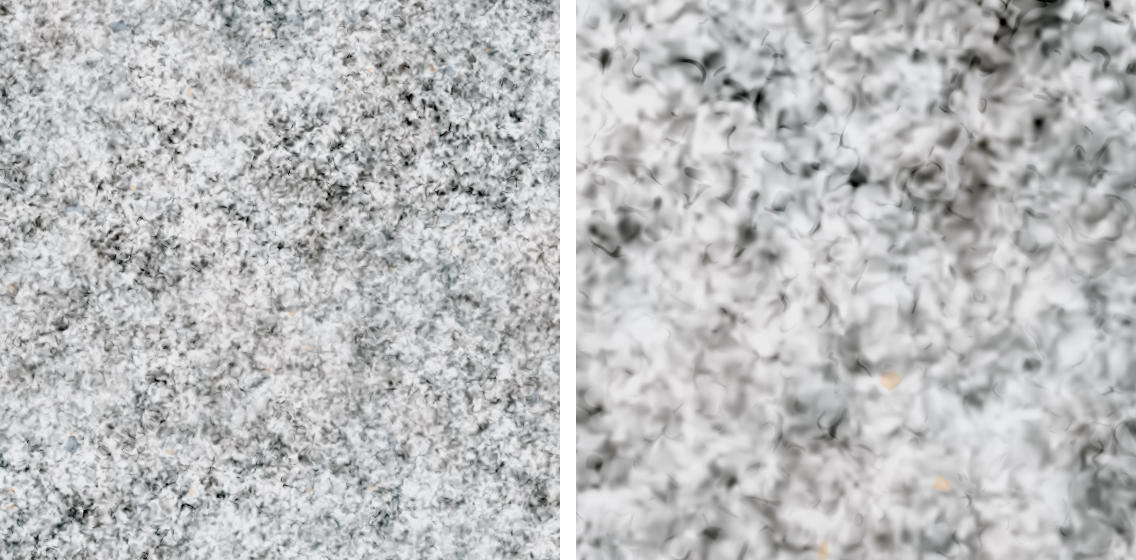
Left, the full canvas; right, a detail of the centre.
Reproduce this texture procedurally as a Shadertoy shader.

```glsl
// Weathered pale grey concrete with crumbly grain, dark pits and rare coloured flecks.

const vec3 RUST = vec3(0.82, 0.69, 0.55);
const vec3 SLATE = vec3(0.46, 0.51, 0.55);
const vec3 CHALK = vec3(0.84, 0.84, 0.86);
const vec3 SHADOW_TINT = vec3(-0.005, 0.006, -0.006);
const vec3 LIGHT_TINT = vec3(-0.002, 0.0, 0.007);
const vec3 COOL_TINT = vec3(-0.012, 0.002, 0.008);

float hash(vec2 p) {
    vec3 q = fract(vec3(p.xyx) * 0.1031);
    q += dot(q, q.yzx + 33.33);
    return fract((q.x + q.y) * q.z);
}

vec2 hash2(vec2 p) {
    return vec2(hash(p + 17.3), hash(p + 91.7));
}

// Value noise scaled to roughly zero mean and unit deviation.
float noise(vec2 p) {
    vec2 cell = floor(p);
    vec2 f = fract(p);
    f = f * f * (3.0 - 2.0 * f);
    float low = mix(hash(cell), hash(cell + vec2(1, 0)), f.x);
    float high = mix(hash(cell + vec2(0, 1)), hash(cell + vec2(1, 1)), f.x);
    return (mix(low, high, f.y) - 0.5) * 4.66;
}

// Noise layer turned by its own angle, so that no grid direction shows.
float layer(vec2 p, float frequency, float angle) {
    float c = cos(angle), s = sin(angle);
    return noise(mat2(c, s, -s, c) * p * frequency + angle * 37.0 + 200.0);
}

// Soft blob or streak in some cells of a grid; size is in canvas units.
float scatter(vec2 p, float cells, float chance, vec2 axis, float radius, float seed) {
    vec2 id = floor(p * cells) + 50.0;
    vec2 centre = mix(vec2(0.35), vec2(0.65), hash2(id + seed));
    vec2 d = (fract(p * cells) - centre) / cells;
    float along = clamp(dot(d, axis) / dot(axis, axis), -1.0, 1.0);
    float dist = length(d - axis * along);
    float present = step(hash(id + seed * 1.7), chance);
    return present * (1.0 - smoothstep(radius * 0.4, radius, dist));
}

// Small dark holes: short pieces of curled lines, gathered in clusters.
float pits(vec2 p, float frequency, float seed) {
    float curl = abs(layer(p, frequency, seed));
    float piece = layer(p, frequency * 1.1, seed + 1.3);
    float cluster = layer(p, frequency * 0.3, seed + 2.1);
    return (1.0 - smoothstep(0.2, 0.7, curl)) * smoothstep(0.7, 1.4, piece + 0.4 * cluster);
}

// Unit-deviation sum of stains, clumps and grain.
float mottling(vec2 p, float roughness) {
    float stains = 0.18 * layer(p, 6.0, 0.4) + 0.19 * layer(p, 15.0, 1.1);
    float clumps = 0.34 * layer(p, 38.0, 2.0) + 0.46 * layer(p, 75.0, 0.7);
    float grain = 0.53 * layer(p, 125.0, 2.6) + 0.50 * layer(p, 200.0, 1.6);
    return stains + clumps * mix(0.9, 1.1, roughness) + grain * mix(0.75, 1.15, roughness);
}

// Small raised edges lit from the upper left.
float relief(vec2 p, float frequency) {
    vec2 toLight = vec2(-0.3, 0.35) / frequency;
    return layer(p, frequency, 0.9) - layer(p + toLight, frequency, 0.9);
}

// Bends a normal-like value into a grey level with a long dark tail.
float greyLevel(float z) {
    z = clamp(z, -3.8, 2.6);
    return 0.757 + 0.120 * z - 0.0225 * z * z;
}

void mainImage(out vec4 fragColor, in vec2 fragCoord) {
    vec2 uv = fragCoord / iResolution.y;

    // Ragged outlines come from a slight warp at two scales.
    vec2 warp = 0.0014 * vec2(layer(uv, 50.0, 0.2), layer(uv, 50.0, 1.9));
    warp += 0.0007 * vec2(layer(uv, 140.0, 0.5), layer(uv, 140.0, 2.3));
    vec2 p = uv + warp;

    // Surface tone.
    float roughness = smoothstep(-1.3, 1.0, layer(uv, 9.0, 2.9));
    float z = mottling(p, roughness);
    z += 0.32 * relief(p, 110.0);
    float pitDepth = pits(p, 75.0, 0.35) + 0.8 * pits(p, 115.0, 2.2);
    z -= pitDepth * mix(0.7, 1.3, roughness);
    float tone = greyLevel(z + 0.13);

    // Faint cool and warm drift over the grey.
    vec3 colour = vec3(tone) + mix(SHADOW_TINT, LIGHT_TINT, smoothstep(0.3, 0.85, tone));
    float drift = 0.35 + 0.5 * layer(uv, 5.0, 1.4) + 0.5 * layer(p, 26.0, 0.1);
    colour += COOL_TINT * drift * (1.15 - tone) * 1.6;

    // Rare inclusions and pale scratches.
    float scratch = scatter(uv + warp, 6.0, 0.28, vec2(0.011, 0.036), 0.005, 3.0);
    float stone = scatter(uv + 2.5 * warp, 12.0, 0.035, vec2(0.006, -0.002), 0.011, 8.0);
    float fleck = scatter(uv + 1.5 * warp, 28.0, 0.028, vec2(0.001, 0.002), 0.005, 21.0);
    colour = mix(colour, CHALK, 0.5 * scratch);
    colour = mix(colour, SLATE + 0.7 * (tone - 0.7), 0.6 * stone);
    colour = mix(colour, RUST + 0.6 * (tone - 0.75), 0.6 * fleck);

    fragColor = vec4(clamp(colour, 0.0, 1.0), 1.0);
}
```
